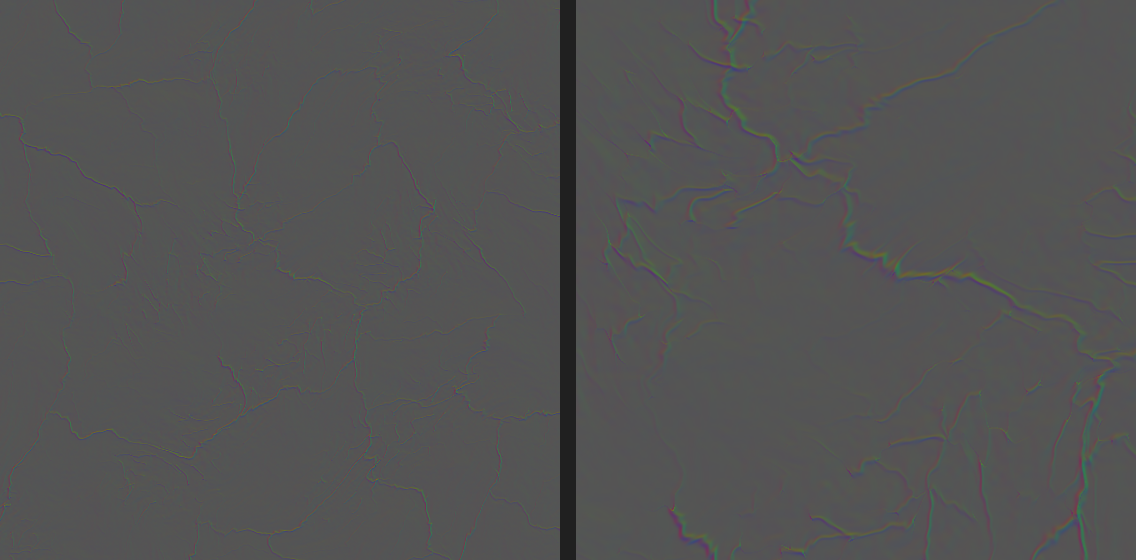
Left: the whole. Right: its middle third, enlarged.
Write a Shadertoy shader that draws this texture map.

```glsl
// Grey plaster with branching cracks, tinted by slope like a relief map.
// Grooves follow the borders of warped cellular noise at three scales; the
// slope is projected on three axes 120 degrees apart, one per colour channel.

#define CELLS 4.6         // large plates per canvas height
#define GROOVE 0.0020     // half width of a main crack
#define RELIEF 0.120      // tint strength of the slope
#define WOBBLE 0.035      // largest sideways wander of the cracks
#define FINE_DEPTH 0.55   // depth of hairline cracks
#define CHIP_DEPTH 0.60   // depth of chips in the worn patches
#define FRAY 0.75         // depth of splinters beside the main cracks
#define GRAIN 0.24        // roughness of the bare surface
#define SWELL 0.80        // height of the broad unevenness
#define BASE 0.331        // flat grey

vec2 hash2(vec2 p) {
    vec3 q = fract(p.xyx * vec3(0.1031, 0.1030, 0.0973));
    q += dot(q, q.yzx + 33.33);
    return fract((q.xx + q.yz) * q.zy);
}

vec2 cellPoint(vec2 id) {
    return id + 0.08 + 0.84 * hash2(id + 17.0);
}

// Layered sines, each octave rotated, bend straight borders into jagged ones
vec2 warp(vec2 p) {
    float amp = WOBBLE, freq = 8.5;
    for (int i = 0; i < 8; i++) {
        p += amp * sin(freq * p.yx + vec2(1.7, 4.1) * float(i + 1));
        p = mat2(0.8, 0.6, -0.6, 0.8) * p;
        amp *= 0.54;
        freq *= 1.9;
    }
    return p;
}

// Grooves on cell borders; only a share "keep" of the borders is cracked.
// Returns the height and the nearness of a crack.
vec2 cracks(vec2 p, float freq, float keep, float width) {
    p *= freq;
    width *= freq;
    vec2 home = floor(p), nearId = home, nearVec = vec2(0.0);
    float best = 1e3;
    for (int j = -1; j <= 1; j++)
    for (int i = -1; i <= 1; i++) {
        vec2 id = home + vec2(i, j);
        vec2 v = cellPoint(id) - p;
        float d = dot(v, v);
        if (d < best) { best = d; nearId = id; nearVec = v; }
    }
    float lip = 0.0, groove = 0.0, nearness = 0.0;
    float level = hash2(nearId + 5.0).x;
    for (int j = -2; j <= 2; j++)
    for (int i = -2; i <= 2; i++) {
        if (i == 0 && j == 0) continue;
        vec2 id = nearId + vec2(i, j);
        vec2 v = cellPoint(id) - p;
        float d = max(dot(0.5 * (v + nearVec), normalize(v - nearVec)), 0.0) / width;
        if (d > 18.0) continue;
        float pick = hash2(id + nearId + 71.0).y;
        float depth = smoothstep(1.0 - keep, 1.5 - keep, pick);
        groove = max(groove, depth * exp(-d * d));
        nearness = max(nearness, depth * exp(-0.05 * d * d));
        // One side rises to a lip with a long soft shoulder, the other sinks
        float side = level - hash2(id + 5.0).x;
        lip += depth * side * d * (0.6 * exp(-d) + 0.22 * exp(-0.4 * d));
    }
    return vec2(lip - groove, nearness);
}

// Smooth value noise
float noise(vec2 p) {
    vec2 id = floor(p), f = fract(p);
    f = f * f * (3.0 - 2.0 * f);
    float low = mix(hash2(id).x, hash2(id + vec2(1, 0)).x, f.x);
    float high = mix(hash2(id + vec2(0, 1)).x, hash2(id + vec2(1, 1)).x, f.x);
    return mix(low, high, f.y);
}

// Worn areas where small fragments gather
float wornPatch(vec2 p) {
    float s = sin(9.0 * p.x + 2.0 * sin(7.0 * p.y + 0.6))
            * sin(10.0 * p.y + 2.0 * sin(6.0 * p.x) + 1.0);
    return smoothstep(0.15, 0.95, s);
}

float surface(vec2 p) {
    vec2 q = warp(p);
    float worn = wornPatch(p);
    float fade = 0.72 + 0.28 * sin(23.0 * p.x + 3.0 * sin(17.0 * p.y));
    vec2 plates = cracks(q + 3.0, CELLS, 0.92, GROOVE);
    float fray = plates.y * smoothstep(0.35, 0.75, noise(p * 7.0 + 9.0));
    float fineDepth = FINE_DEPTH * (0.3 + 0.6 * worn);
    float chipDepth = CHIP_DEPTH * worn + FRAY * fray;
    float h = fade * plates.x;
    h += fineDepth * cracks(q + 7.3, CELLS * 2.7, 0.45, GROOVE * 0.8).x;
    h += chipDepth * cracks(q + 11.9, CELLS * 8.0, 0.42, GROOVE * 0.75).x;

    // Broad swells and fine grain, stretched a little sideways
    h += SWELL * (noise(q * 13.0) + 0.5 * noise(q * 31.0 + 20.0));
    float rough = noise(q * vec2(80.0, 110.0)) + 0.5 * noise(p * 220.0 + 40.0);
    return h + GRAIN * (0.75 + 0.8 * worn + fray) * rough;
}

void mainImage(out vec4 fragColor, in vec2 fragCoord) {
    vec2 p = fragCoord / iResolution.y;
    float e = max(0.001, 0.5 / iResolution.y);

    // Slope by finite differences, scaled by the groove width
    float h = surface(p);
    vec2 slope = vec2(surface(p + vec2(e, 0.0)) - h, surface(p + vec2(0.0, e)) - h);
    vec2 normal = -slope * GROOVE / e;

    // Red, green and blue each lit from their own direction
    vec3 tint = vec3(dot(normal, vec2(0.866, -0.5)),
                     dot(normal, vec2(-0.866, -0.5)),
                     normal.y);
    tint = clamp(RELIEF * tint, -0.15, 0.15);
    fragColor = vec4(BASE + tint, 1.0);
}
```
